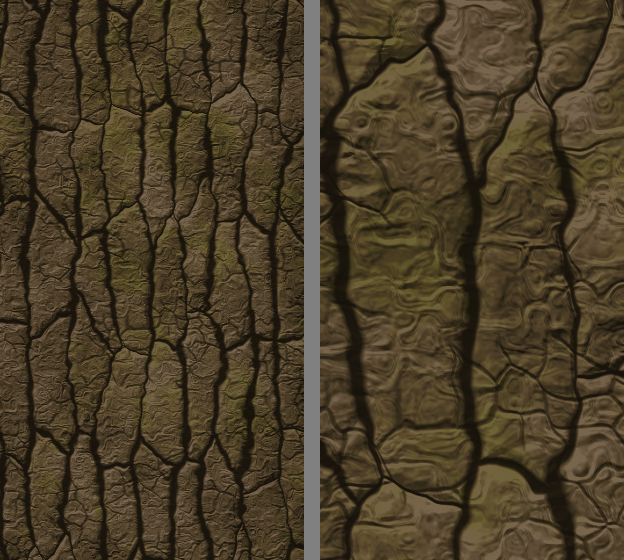
Left, the full canvas; right, a detail of the centre.
A WebGL 1 fragment shader for this texture:

```glsl
precision highp float;
// Old tree bark: tall rugged plates split by dark furrows, with fine cracks and moss.
uniform vec2 u_resolution;

float hash(vec2 p) {
  return fract(sin(dot(p, vec2(127.1, 311.7))) * 43758.5453);
}

vec2 hash2(vec2 p) {
  return vec2(hash(p), hash(p + 47.3));
}

float noise(vec2 p) {
  vec2 i = floor(p), f = fract(p);
  f = f * f * (3.0 - 2.0 * f);
  return mix(mix(hash(i), hash(i + vec2(1.0, 0.0)), f.x),
             mix(hash(i + vec2(0.0, 1.0)), hash(i + 1.0), f.x), f.y);
}

float fbm(vec2 p) {
  float sum = 0.0, amp = 0.53;
  for (int i = 0; i < 4; i++) {
    sum += amp * noise(p);
    p = mat2(1.6, 1.2, -1.2, 1.6) * p + 7.7;
    amp *= 0.5;
  }
  return sum;
}

vec2 cellPoint(vec2 cell, vec2 jitter) {
  return cell + 0.5 + (hash2(cell) - 0.5) * jitter;
}

// Canvas distance to the nearest border of stretched cells;
// crossBias above 1 narrows the borders that run across the grain.
float borderDistance(vec2 p, vec2 scale, vec2 jitter, float crossBias) {
  vec2 q = p * scale, base = floor(q), home = base, toHome = vec2(0.0);
  float nearest = 9.0;
  for (int y = -1; y <= 1; y++) {
    for (int x = -1; x <= 1; x++) {
      vec2 cell = base + vec2(float(x), float(y));
      vec2 r = cellPoint(cell, jitter) - q;
      if (dot(r, r) < nearest) {
        nearest = dot(r, r);
        toHome = r;
        home = cell;
      }
    }
  }
  float border = 9.0;
  for (int y = -1; y <= 1; y++) {
    for (int x = -1; x <= 1; x++) {
      if (x == 0 && y == 0) continue;
      vec2 r = cellPoint(home + vec2(float(x), float(y)), jitter) - q;
      vec2 n = normalize(r - toHome);
      float d = dot(0.5 * (r + toHome), n) / length(n * scale);
      border = min(border, d * mix(crossBias, 1.0, abs(n.x)));
    }
  }
  return border;
}

// x: surface height, y: furrow darkness, z: fine crack darkness
vec3 bark(vec2 p, float pixel) {
  vec2 bend = vec2(fbm(p * vec2(8.0, 6.0)), fbm(p * vec2(9.0, 7.0) + 31.0)) - 0.5;
  vec2 chip = vec2(noise(p * 42.0), noise(p * 42.0 + 19.0)) - 0.5;
  vec2 w = p + 0.07 * bend + 0.011 * chip;
  float edge = borderDistance(w, vec2(8.6, 2.7), vec2(0.62, 0.85), 1.8);
  float width = mix(0.001, 0.0125, smoothstep(0.2, 0.8, noise(p * vec2(9.0, 6.0) + 5.0)));
  float furrow = 1.0 - smoothstep(width * 0.45, width + 0.003 + pixel, edge);

  float split = borderDistance(w + 0.02 * bend.yx, vec2(15.0, 17.0), vec2(0.9), 1.0);
  float open = smoothstep(0.4, 0.7, noise(p * vec2(13.0, 17.0) + 60.0));
  float crack = open * (1.0 - smoothstep(0.0007, 0.0025 + pixel, split));

  float flakes = fbm(p * vec2(27.0, 50.0) + 3.0 * chip);
  float height = 0.011 * smoothstep(0.0, 0.034, edge) + 0.013 * flakes
               - 0.006 * furrow - 0.0025 * crack;
  return vec3(height, furrow, crack);
}

vec3 barkColor(float tone, float moss) {
  vec3 furrowBlack = vec3(0.09, 0.07, 0.042);
  vec3 darkBrown = vec3(0.22, 0.18, 0.11);
  vec3 brown = vec3(0.30, 0.24, 0.15);
  vec3 light = mix(vec3(0.37, 0.303, 0.22), vec3(0.38, 0.315, 0.18), moss);
  vec3 pale = mix(vec3(0.47, 0.395, 0.305), vec3(0.45, 0.39, 0.25), moss);
  vec3 c = mix(furrowBlack, darkBrown, smoothstep(0.0, 0.36, tone));
  c = mix(c, brown, smoothstep(0.32, 0.54, tone));
  c = mix(c, light, smoothstep(0.52, 0.74, tone));
  return mix(c, pale, smoothstep(0.72, 0.98, tone));
}

void main() {
  vec2 p = gl_FragCoord.xy / u_resolution.x;
  vec2 uv = gl_FragCoord.xy / u_resolution;
  float pixel = 1.0 / u_resolution.x;

  // Relief lit from the upper left
  float e = 0.0028;
  vec3 b = bark(p, pixel);
  vec2 slope = vec2(bark(p + vec2(e, 0.0), pixel).x, bark(p + vec2(0.0, e), pixel).x) - b.x;
  float relief = clamp(dot(slope / e, vec2(0.35, -0.9)), -0.7, 0.7);

  // Weathered patches, grain and darker rims
  float patches = fbm(p * vec2(9.0, 7.0) + 80.0) - 0.5;
  float grain = noise(p * vec2(230.0, 260.0)) - 0.5;
  float rim = dot(pow(abs(uv * 2.0 - 1.0), vec2(3.0)), vec2(0.13, 0.08));
  float tone = 0.64 + 0.52 * relief + 0.55 * patches + 0.2 * grain - rim;
  tone *= (1.0 - 0.88 * b.y) * (1.0 - 0.55 * b.z);

  // Moss gathers in soft blotches
  float moss = smoothstep(0.42, 0.62, fbm(p * vec2(6.0, 5.0) + 140.0) + 0.1 * grain);
  vec3 color = barkColor(clamp(tone, 0.0, 1.0), moss);
  color *= mix(vec3(1.0), vec3(0.95, 1.0, 0.85), moss * smoothstep(0.5, 0.7, fbm(p * 11.0)));
  gl_FragColor = vec4(color, 1.0);
}
```
